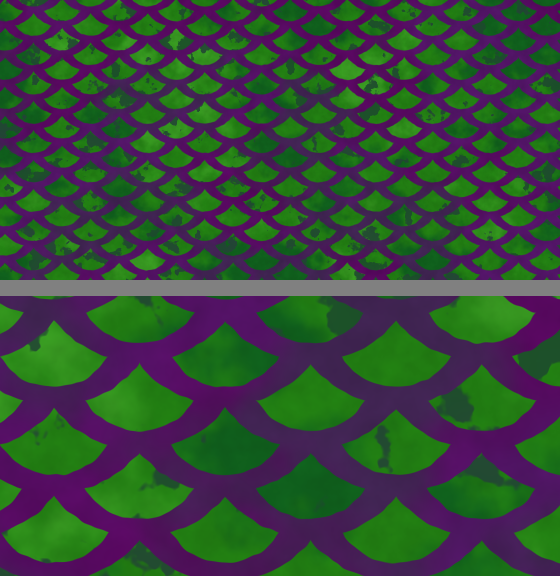
Top, the full canvas; bottom, a detail of the centre.
A Shadertoy shader for this pattern:

```glsl
// Staggered rows of green fan-shaped scales on a purple ground.
// Each scale is a disc cut by two neighbouring arcs; layered value noise
// adds mottled paint, dark flaking and broad shifts of tone.

#define PERIOD vec2(0.2037, 0.1047)   // repeat size, in canvas heights
#define ORIGIN vec2(0.1198, 0.9120)   // centre of one scale
#define DISC_RADIUS 0.368             // lower arc, in repeat widths
#define DISC_HEIGHT 0.173
#define CUT_RADIUS 0.642              // concave upper sides
#define CUT_CENTRE vec2(0.5, 0.598)
#define FLAKE_SCALE 24.0
#define FLAKE_RANGE vec2(0.50, 0.76)  // threshold from worn to clean scales
#define GLOW_CENTRE vec2(1.47, 0.42)

float hash(vec2 p) {
    vec3 q = fract(vec3(p.xyx) * 0.1031);
    q += dot(q, q.yzx + 33.33);
    return fract((q.x + q.y) * q.z);
}

float noise(vec2 p) {
    vec2 cell = floor(p), f = fract(p);
    f = f * f * (3.0 - 2.0 * f);
    float low = mix(hash(cell), hash(cell + vec2(1, 0)), f.x);
    float high = mix(hash(cell + vec2(0, 1)), hash(cell + vec2(1, 1)), f.x);
    return mix(low, high, f.y);
}

float fbm(vec2 p) {
    float sum = 0.0, amplitude = 0.5;
    for (int i = 0; i < 4; i++) {
        sum += amplitude * noise(p);
        p = mat2(1.6, 1.2, -1.2, 1.6) * p + 17.3;
        amplitude *= 0.5;
    }
    return sum / 0.9375;
}

// Signed distance to one scale, in repeat widths
float scaleDistance(vec2 p) {
    float disc = length(p - vec2(0.0, DISC_HEIGHT)) - DISC_RADIUS;
    float cut = CUT_RADIUS - length(vec2(abs(p.x), p.y) - CUT_CENTRE);
    return max(disc, cut);
}

// Nearest scale of the two interleaved grids: distance and cell id
vec3 nearestScale(vec2 p) {
    vec3 nearest = vec3(1e3, 0.0, 0.0);
    for (int i = 0; i < 2; i++) {
        vec2 grid = (p - ORIGIN) / PERIOD - 0.5 * float(i);
        vec2 id = floor(grid + 0.5);
        float d = scaleDistance((grid - id) * PERIOD / PERIOD.x);
        if (d < nearest.x) nearest = vec3(d, id * 2.0 + float(i) + 60.0);
    }
    return nearest;
}

vec3 groundColour(vec2 p) {
    float dusk = smoothstep(0.46, 0.72, fbm(p * 4.5 + 31.0));
    float violet = smoothstep(0.35, 0.65, fbm(p * 3.0 + 70.0));
    vec3 plum = mix(vec3(0.34, 0.03, 0.37), vec3(0.32, 0.08, 0.40), violet);
    vec3 colour = mix(plum, vec3(0.25, 0.14, 0.32), dusk);
    return colour * (0.90 + 0.20 * fbm(p * 28.0 + 5.0));
}

vec3 paintColour(vec2 p, vec2 id) {
    vec2 away = (p - GLOW_CENTRE) / vec2(0.42, 0.36);
    float glow = exp(-dot(away, away));
    float variation = hash(id);

    // Mottled green, lighter around the glow
    float tone = fbm(p * 4.0 + 9.0) + 0.5 * (fbm(p * 15.0) - 0.5);
    tone += 0.25 * (variation - 0.5) + 0.20 * glow;
    vec3 colour = mix(vec3(0.06, 0.37, 0.11), vec3(0.13, 0.49, 0.07),
                      smoothstep(0.30, 0.56, tone));
    colour = mix(colour, vec3(0.22, 0.60, 0.13), smoothstep(0.60, 0.92, tone));
    colour *= 0.92 + 0.16 * fbm(p * 45.0 + 3.0);

    // Dark irregular flakes, heavier on some scales
    float threshold = mix(FLAKE_RANGE.x, FLAKE_RANGE.y, hash(id + 41.0));
    threshold += 0.12 * glow;
    float flakes = smoothstep(threshold, threshold + 0.07,
                              fbm(p * FLAKE_SCALE + 13.0));
    vec3 worn = mix(vec3(0.10, 0.30, 0.16), vec3(0.15, 0.25, 0.23),
                    noise(p * 12.0));
    return mix(colour, worn, 0.88 * flakes);
}

void mainImage(out vec4 fragColor, in vec2 fragCoord) {
    vec2 p = fragCoord / iResolution.y;
    vec3 scale = nearestScale(p);

    // Slightly rough, antialiased outline
    float edge = scale.x + 0.012 * (noise(p * 90.0) - 0.5);
    float blur = 0.8 / (iResolution.y * PERIOD.x);
    float paint = 1.0 - smoothstep(-blur, blur, edge);

    vec3 colour = mix(groundColour(p), paintColour(p, scale.yz), paint);
    fragColor = vec4(colour, 1.0);
}
```
